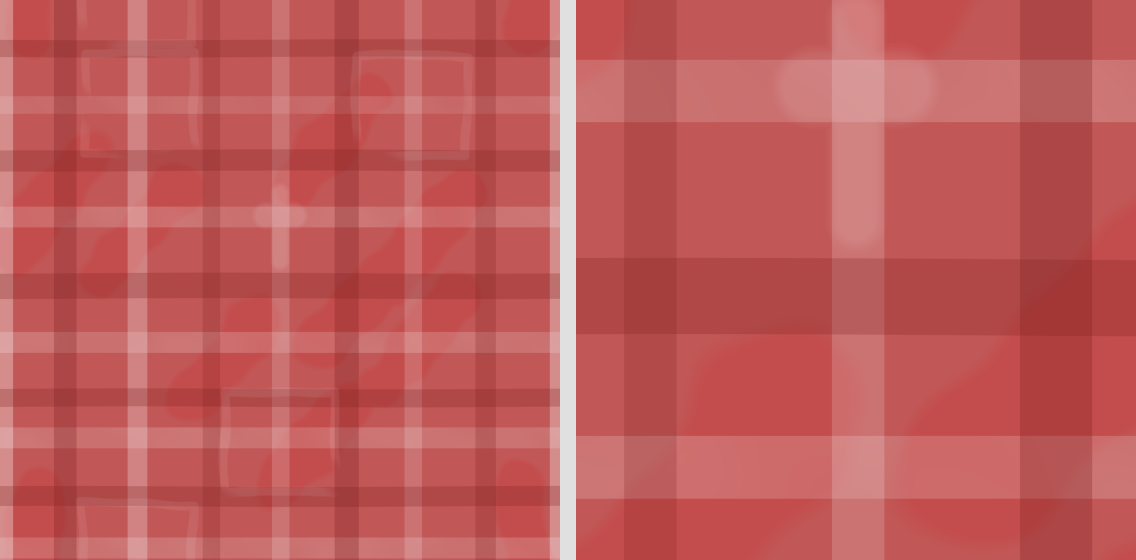
Left: the whole. Right: its middle third, enlarged.
This pattern is drawn by a WebGL 1 fragment shader. Its source:

```glsl
precision highp float;
// Red plaid of 4 by 5 translucent light and dark bands with brushed wear.

uniform vec2 u_resolution;

const vec3 BASE_RED = vec3(0.755, 0.340, 0.337);
const vec3 WASH_RED = vec3(0.780, 0.250, 0.250);
const vec3 DARK_INK = vec3(0.490, 0.117, 0.117);
const vec3 PALE_INK = vec3(1.0);

const float COLUMNS = 4.0;
const float ROWS = 5.0;

// Hand-drawn variation of each column: offset, half width, opacity
const vec4 LIGHT_SHIFT = vec4(0.0026, -0.0045, 0.0013, -0.0120);
const vec4 LIGHT_HALF  = vec4(0.0208, 0.0176, 0.0156, 0.0156);
const vec4 LIGHT_ALPHA = vec4(0.32, 0.26, 0.17, 0.17);
const vec4 DARK_SHIFT  = vec4(-0.0085, 0.0026, -0.0059, -0.0078);
const vec4 DARK_HALF   = vec4(0.0202, 0.0156, 0.0215, 0.0182);
const vec4 DARK_ALPHA  = vec4(0.29, 0.22, 0.29, 0.24);

const float LIGHT_ROW_START = 0.1875;
const float LIGHT_ROW_DRIFT = 0.009;
const float DARK_ROW_START = 0.0865;
const float DARK_ROW_ALPHA = 0.26;
const float ROW_SAG = 0.024;

// Brushed marks, placed from the top left
const vec4 WASH_X_A = vec4(0.40, 0.56, 0.59, 0.76);
const vec4 WASH_Y_A = vec4(0.64, 0.80, 0.25, 0.42);
const vec4 WASH_X_B = vec4(0.25, 0.09, 0.75, 0.64);
const vec4 WASH_Y_B = vec4(0.42, 0.36, 0.61, 0.54);
const vec2 WASH_REACH = vec2(0.065, -0.075);
const float WASH_RADIUS = 0.045;
const float WASH_ALPHA = 0.42;
const vec4 FRAME_X = vec4(0.25, 0.735, 0.50, 0.245);
const vec4 FRAME_Y = vec4(0.185, 0.19, 0.79, 0.99);
const vec2 FRAME_HALF = vec2(0.098, 0.090);
const float FRAME_LINE = 0.008;
const float FRAME_ALPHA = 0.08;
const vec2 CROSS_CENTER = vec2(0.50, 0.385);
const float CROSS_ALPHA = 0.11;

float layeredSines(vec2 p) {
  return 0.5 * sin(17.0 * p.x + 3.0 * sin(11.0 * p.y))
       + 0.3 * sin(31.0 * p.y + 2.0 * sin(23.0 * p.x))
       + 0.2 * sin(57.0 * (p.x - p.y));
}

float fill(float dist, float blur) {
  return 1.0 - smoothstep(-blur, blur, dist);
}

// Signed distance from center on a canvas that wraps round
vec2 wrapped(vec2 p, vec2 center) {
  return fract(p - center + 0.5) - 0.5;
}

float capsule(vec2 p, vec2 reach) {
  float t = clamp(dot(p, reach) / dot(reach, reach), -1.0, 1.0);
  return length(p - reach * t);
}

float box(vec2 p, vec2 halfSize) {
  vec2 d = abs(p) - halfSize;
  return length(max(d, 0.0)) + min(max(d.x, d.y), 0.0);
}

float sag(float y) {
  return ROW_SAG * smoothstep(0.40, 0.48, y) * (1.0 - smoothstep(0.69, 0.78, y));
}

void main() {
  vec2 uv = gl_FragCoord.xy / u_resolution;
  vec2 p = vec2(uv.x, 1.0 - uv.y);
  float pixel = 0.7 / min(u_resolution.x, u_resolution.y);
  float wear = layeredSines(p);
  float rough = 0.015 * wear;

  // Red washes, with mirrored blots in the corners
  float washDist = 1.0;
  for (int i = 0; i < 4; i++) {
    vec2 a = p - vec2(WASH_X_A[i], WASH_Y_A[i]);
    vec2 b = p - vec2(WASH_X_B[i], WASH_Y_B[i]);
    washDist = min(washDist, min(capsule(a, WASH_REACH), capsule(b, WASH_REACH)));
  }
  vec2 corner = wrapped(vec2(abs(p.x - 0.5), p.y), vec2(0.44, 0.96));
  washDist = min(washDist, capsule(corner, vec2(0.015, 0.09)));
  float wash = fill(washDist - WASH_RADIUS + rough, 0.006);
  vec3 color = mix(BASE_RED, WASH_RED, WASH_ALPHA * wash);

  // Vertical bands
  float darkColumns = 0.0;
  for (int i = 0; i < 4; i++) {
    float x = float(i) / COLUMNS;
    float light = abs(wrapped(p, vec2(x + LIGHT_SHIFT[i], 0.0)).x);
    float dark = abs(p.x - x - 0.5 / COLUMNS - DARK_SHIFT[i]);
    color = mix(color, PALE_INK, LIGHT_ALPHA[i] * fill(light - LIGHT_HALF[i], pixel));
    darkColumns += DARK_ALPHA[i] * fill(dark - DARK_HALF[i], pixel);
  }

  // Horizontal bands, with the middle rows sagging
  float darkRows = 0.0;
  for (int i = 0; i < 5; i++) {
    float n = float(i);
    float first = exp(-3.0 * n);
    float y = LIGHT_ROW_START + n / ROWS;
    y += sag(y) - LIGHT_ROW_DRIFT * smoothstep(0.70, 0.85, y);
    float light = fill(abs(p.y - y) - 0.0187 + 0.003 * first, pixel);
    color = mix(color, PALE_INK, light * (0.17 - 0.05 * first + 0.025 * wear));
    y = DARK_ROW_START + n / ROWS;
    y += sag(y) + 0.001 * sin(7.0 * p.x + n);
    float halfWidth = 0.019 + 0.004 * cos(2.0 * (n - 1.8));
    darkRows += fill(abs(p.y - y) - halfWidth, pixel);
  }
  color = mix(color, DARK_INK, darkColumns);
  color = mix(color, DARK_INK, DARK_ROW_ALPHA * darkRows);

  // Pale broken frames and a soft cross
  float frames = 0.0;
  for (int i = 0; i < 4; i++) {
    vec2 q = wrapped(p, vec2(FRAME_X[i], FRAME_Y[i])) + 0.3 * rough;
    float line = fill(abs(box(q, FRAME_HALF)) - FRAME_LINE, 0.002);
    frames = max(frames, line * smoothstep(-0.6, 0.1, wear - 6.0 * q.y + 0.3));
  }
  vec2 c = p - CROSS_CENTER;
  float crossDist = min(capsule(c - vec2(0.0, 0.02), vec2(0.0, 0.06)) - 0.015,
                        capsule(c, vec2(0.025, 0.0)) - 0.022);
  color = mix(color, PALE_INK, FRAME_ALPHA * frames);
  color = mix(color, PALE_INK, CROSS_ALPHA * fill(crossDist, 0.006));

  gl_FragColor = vec4(color, 1.0);
}
```
